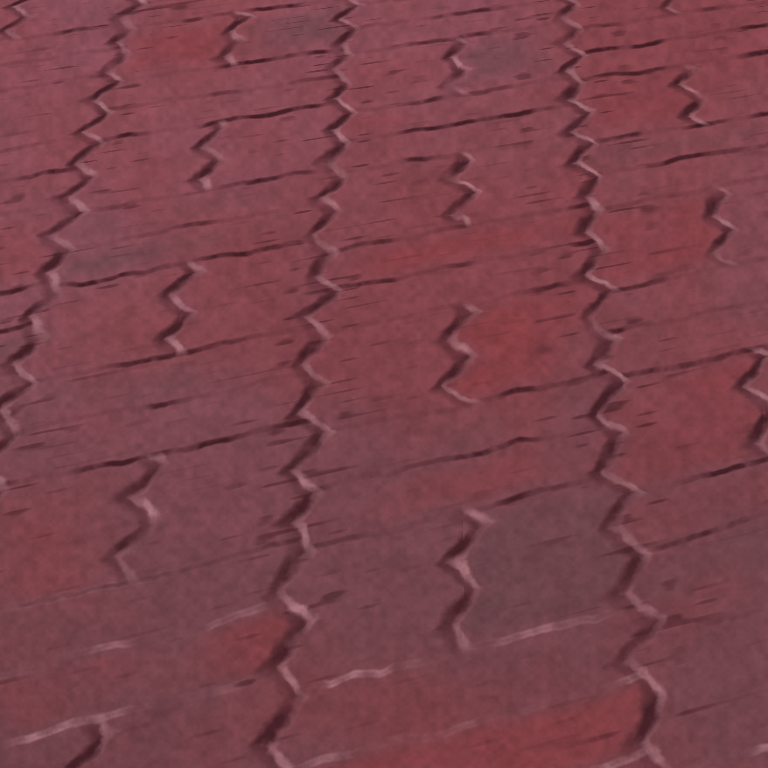
This texture is drawn by a three.js fragment shader. Its source:

```glsl
varying vec2 vUv;

float hash(vec2 p) {
  return fract(sin(dot(p, vec2(127.1, 311.7))) * 43758.5453);
}

float noise(vec2 p) {
  vec2 i = floor(p), f = fract(p);
  f = f * f * (3.0 - 2.0 * f);
  return mix(mix(hash(i), hash(i + vec2(1.0, 0.0)), f.x),
             mix(hash(i + vec2(0.0, 1.0)), hash(i + 1.0), f.x), f.y);
}

float fbm(vec2 p) {
  float sum = 0.0, amp = 0.5;
  for (int i = 0; i < 4; i++) {
    sum += amp * noise(p);
    p = p * 2.03 + 17.3;
    amp *= 0.5;
  }
  return sum;
}

float stroke(float d, float width) {
  return 1.0 - smoothstep(width * 0.2, width, abs(d));
}

void main() {
  // Receding ground plane with tilted rows
  float span = 0.488 - 0.207 * vUv.y;
  float scale = span / 0.4;
  float recede = 2.107 - vUv.y;
  float u = (vUv.x - 0.362 - 0.094 * vUv.y) / span;
  float along = 9.96 / recede - 0.36 - 0.25 * (u - 0.5);
  float depth = recede * recede / 9.96;
  float rough = fbm(vUv * 48.0) - 0.47;

  // Toothed columns, every other one shifted by half a repeat
  float jitter = 0.07 * (fbm(vec2(u * 9.0, along * 7.0)) - 0.47);
  float tooth = fract((along + jitter) * 4.0 - 0.3);
  float zigzag = 1.0 - 4.0 * abs(tooth - 0.5);
  float reach = 0.028 + 0.03 * noise(vec2(floor(u + 0.5) * 7.0, along * 5.0));
  float bent = u - reach * zigzag - 0.045 * rough
             - 0.04 * (noise(vec2(u * 6.0, along * 6.0)) - 0.5);
  float column = floor(bent);
  float x = bent - column;
  float row = along + 0.5 * mod(column, 2.0) - 0.06 * (x - 0.5)
            + 0.06 * (fbm(vec2(u * 7.0, along * 3.0)) - 0.47);

  // Upright pairs alternate with two flat pavers
  float band = fract(row + 0.5) - 0.5;
  bool upright = abs(band) < 0.26;
  vec2 paver = upright ? vec2(column * 2.0 + step(0.5, x), floor(row + 0.5) * 3.0)
                       : vec2(column * 2.0 + 0.4, floor(row * 2.0) * 3.0 + 1.3);

  // Distances to the joints in canvas units
  float side = (x - floor(x + 0.5)) * span * 0.72;
  float middle = (x - 0.5) * span * 0.72;
  bool inner = abs(middle) < abs(side);
  float seam = inner ? middle : side;
  float seamMask = inner ? 1.0 - smoothstep(0.23, 0.29, abs(band)) : 1.0;
  float bed = min(abs(abs(band) - 0.26), 0.5 - abs(band)) * depth;
  float edge = min(bed, upright ? abs(seam) : abs(side));

  // Mauve ground, pinker at the top left and greyer below
  vec3 color = mix(vec3(0.445, 0.263, 0.29), vec3(0.525, 0.29, 0.325),
                   smoothstep(0.1, 1.0, vUv.y));
  color += vec3(0.03, 0.03, 0.04) * (1.0 - vUv.x) * vUv.y;

  // Faint red and slate pavers that fade into cloudy stains
  float tint = hash(paver + 3.7);
  float cloud = fbm(vUv * 5.0 + 8.0);
  float fill = smoothstep(0.0, 0.025, edge) * smoothstep(0.2, 0.65, cloud);
  vec3 red = vec3(0.53, 0.235, 0.25);
  vec3 slate = vec3(0.385, 0.265, 0.285);
  color = mix(color, red, fill * 0.6 * smoothstep(0.6, 0.95, tint));
  color = mix(color, slate, fill * 0.55 * (1.0 - smoothstep(0.05, 0.4, tint)));
  color = mix(color, red, 0.4 * smoothstep(0.42, 0.7, fbm(vUv * 3.5 + 31.0)));

  // Broken bed joints, dark far away and pale close by
  vec3 shadow = vec3(0.26, 0.12, 0.145);
  vec3 pale = vec3(0.65, 0.45, 0.48);
  float course = floor(row * 4.0 + 0.5);
  float bedWear = smoothstep(0.42, 0.8, noise(vec2(u * 6.0, course * 3.7 + column * 5.3)));
  float near = 1.0 - smoothstep(0.1, 0.36, vUv.y);
  float flaw = clamp(1.0 + 3.0 * rough, 0.2, 1.5);
  float bedLine = stroke(bed, 0.0055 * scale) * (0.16 + 0.84 * bedWear) * flaw;
  color = mix(color, shadow, clamp(bedLine * mix(0.75, 0.3, near), 0.0, 1.0));
  color = mix(color, pale, clamp(stroke(bed - 0.002, 0.0045 * scale) * flaw
              * (0.15 + bedWear) * near * 0.5, 0.0, 1.0));

  // Short scratches running with the rows
  float scratch = noise(vec2(u * 9.0 + 4.0, (along - 0.06 * u) * 38.0));
  float nearSeam = 1.0 - smoothstep(0.02, 0.09, abs(side));
  color = mix(color, shadow, smoothstep(0.76, 0.95, scratch) * (0.14 + 0.4 * nearSeam));

  // Chipped seams: shaded on one slope, lit on the other
  float lit = 0.5 - 0.5 * sin(6.2832 * tooth);
  float chips = seamMask * clamp(0.3 + 1.5 * fbm(vUv * 36.0 + 5.0) + 1.2 * rough, 0.1, 1.5);
  float groove = stroke(seam + 0.005 * scale, 0.014 * scale) * mix(0.85, 0.25, lit);
  float rim = stroke(seam - 0.003 * scale, 0.0075 * scale) * mix(0.15, 0.7, lit);
  color = mix(color, shadow, clamp(groove * chips, 0.0, 0.95));
  color = mix(color, pale, clamp(rim * chips, 0.0, 0.95));

  // Fine grain
  float grain = fbm(vUv * 110.0) - 0.47;
  color *= 0.995 + 0.22 * grain + 0.12 * rough + 0.05 * (cloud - 0.47);
  gl_FragColor = vec4(color, 1.0);
}
```
